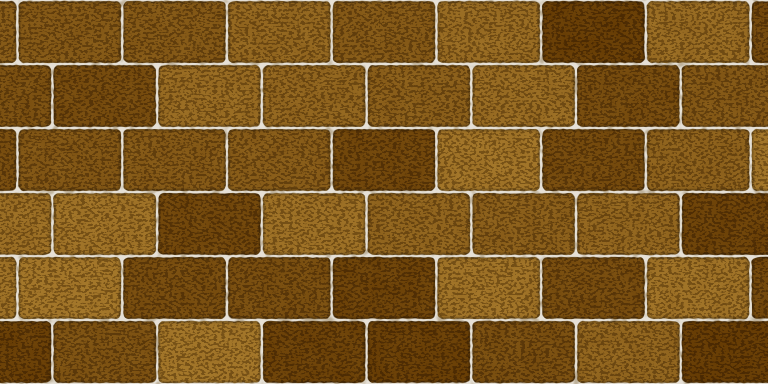
Reproduce this texture procedurally as a Shadertoy shader.

```glsl
// Staggered rows of rounded, grainy brown bricks with thin pale mortar joints.

const float ROWS = 6.0;
const vec2 BRICK = vec2(3.0 / 11.0, 1.0 / ROWS);  // pitch in canvas heights
const float JOINT = 0.0062;
const float CORNER = 0.014;

const vec3 DARK_CLAY = vec3(0.40, 0.235, 0.015);
const vec3 LIGHT_CLAY = vec3(0.64, 0.465, 0.165);
const vec3 FLECK_TINT = vec3(0.73, 0.69, 0.54);
const vec3 MORTAR = vec3(0.90, 0.88, 0.84);
const vec3 STAINED_MORTAR = vec3(0.74, 0.69, 0.60);

// Integer hash: two values in 0..1 for a lattice cell
vec2 hash2(vec2 cell) {
    uvec2 n = uvec2(ivec2(cell)) * uvec2(1597334673u, 3812015801u);
    uint h = (n.x ^ n.y) * 1597334673u;
    h = (h ^ (h >> 15)) * 2246822519u;
    h ^= h >> 13;
    return vec2(h & 65535u, h >> 16) / 65535.0;
}

float cornerSlope(vec2 cell, vec2 toPoint) {
    float angle = 6.28318 * hash2(cell).x;
    return dot(vec2(cos(angle), sin(angle)), toPoint);
}

// Gradient noise, roughly -0.7..0.7
float gradientNoise(vec2 p) {
    vec2 i = floor(p), f = p - i;
    vec2 u = f * f * f * (f * (f * 6.0 - 15.0) + 10.0);
    vec2 e = vec2(1.0, 0.0);
    float low = mix(cornerSlope(i, f), cornerSlope(i + e, f - e), u.x);
    float high = mix(cornerSlope(i + e.yx, f - e.yx), cornerSlope(i + 1.0, f - 1.0), u.x);
    return mix(low, high, u.y);
}

float roundedBox(vec2 p, vec2 halfSize, float radius) {
    vec2 q = abs(p) - halfSize + radius;
    return length(max(q, 0.0)) + min(max(q.x, q.y), 0.0) - radius;
}

// Clay of one brick: its own tone, soft blotches and flat, dark flecks
vec3 clayColor(vec2 p, vec2 id) {
    float tone = hash2(id + 37.0).y + 0.12 * gradientNoise(p * 22.0);
    vec3 clay = mix(DARK_CLAY, LIGHT_CLAY, clamp(tone, 0.0, 1.0));
    float grain = gradientNoise(p * vec2(95.0, 150.0) + id * 7.3);
    grain += 0.4 * gradientNoise(p * vec2(190.0, 240.0));
    return clay * mix(vec3(1.0), FLECK_TINT, smoothstep(-0.08, 0.22, grain));
}

vec3 mortarColor(vec2 p) {
    float stain = smoothstep(0.0, 0.5, gradientNoise(p * 45.0));
    return mix(MORTAR, STAINED_MORTAR, stain);
}

void mainImage(out vec4 fragColor, in vec2 fragCoord) {
    vec2 p = fragCoord / iResolution.y;
    float pixel = 1.0 / iResolution.y;

    // Running bond: alternate rows slide by a third of a brick
    vec2 grid = p / BRICK;
    grid.x -= mix(1.0 / 2.0, 1.0 / 6.0, mod(floor(grid.y), 2.0));
    vec2 id = floor(grid);
    vec2 local = (fract(grid) - 0.5) * BRICK;

    // Slightly chipped outline
    float edge = roundedBox(local, 0.5 * (BRICK - JOINT), CORNER);
    edge += 0.0022 * gradientNoise(p * 75.0 + id * 3.7);

    // Darkened rim, then mortar around it
    vec3 clay = clayColor(p, id) * mix(0.74, 1.0, smoothstep(0.0, 0.009, -edge));
    float mortar = smoothstep(-0.75 * pixel, 0.75 * pixel, edge);
    fragColor = vec4(mix(clay, mortarColor(p), mortar), 1.0);
}
```
